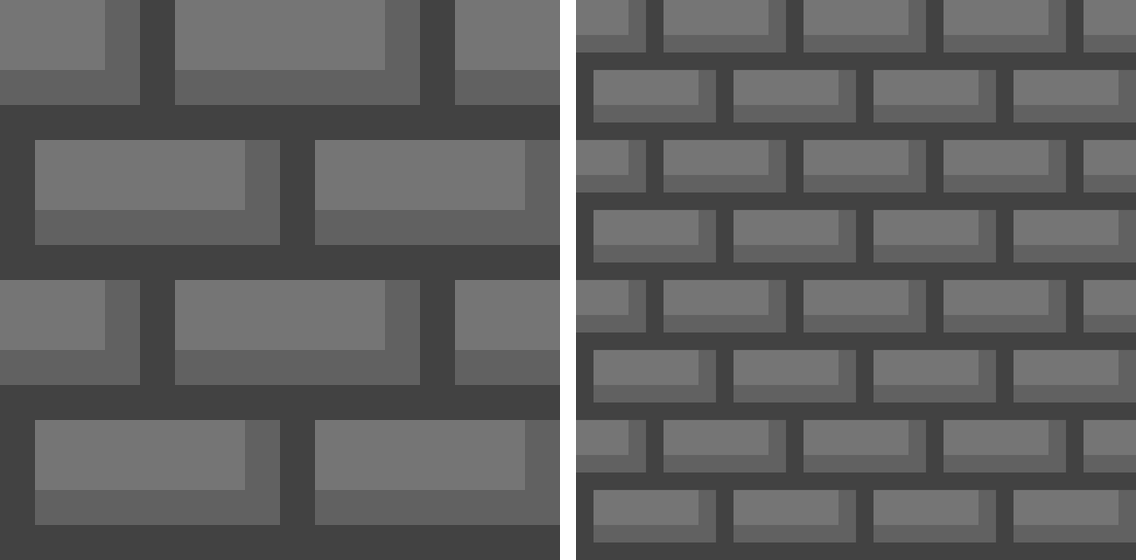
Left, the tile; right, the same tile 2 across and 2 down.
Give the GLSL for this pattern, as a WebGL 2 fragment shader.

```glsl
#version 300 es
precision highp float;
// Flat grey brick wall in running bond, each brick shaded along its right and bottom sides.

uniform vec2 u_resolution;
out vec4 fragColor;

// Layout, in shares of the canvas
const vec2 REPEATS = vec2(2.0, 4.0);    // bricks across, courses down
const float MORTAR_WIDTH = 1.0 / 16.0;
const float SHADE_WIDTH = 1.0 / 16.0;
const float COURSE_SHIFT = 0.5;         // shift of every other course, in bricks

const vec3 MORTAR_COLOR = vec3(0.259);
const vec3 SHADE_COLOR = vec3(0.380);
const vec3 FACE_COLOR = vec3(0.459);

// Smoothed coverage of an axis-aligned box
float boxCoverage(vec2 p, vec2 low, vec2 high, vec2 pixel) {
    vec2 inside = min(p - low, high - p);
    vec2 coverage = clamp(inside / pixel + 0.5, 0.0, 1.0);
    return coverage.x * coverage.y;
}

void main() {
    vec2 pixel = 1.0 / u_resolution;
    vec2 uv = gl_FragCoord.xy * pixel;

    // Cell borders run through the middle of the mortar joints
    vec2 cellSize = 1.0 / REPEATS;
    vec2 grid = (uv - 0.5 * MORTAR_WIDTH) * REPEATS;
    grid.x += COURSE_SHIFT * mod(floor(grid.y), 2.0);
    vec2 p = fract(grid) * cellSize;

    // Brick body, then its lit face inset from the right and bottom
    vec2 low = vec2(0.5 * MORTAR_WIDTH);
    vec2 high = cellSize - low;
    float brick = boxCoverage(p, low, high, pixel);
    float face = boxCoverage(p, low + vec2(0.0, SHADE_WIDTH), high - vec2(SHADE_WIDTH, 0.0), pixel);

    vec3 color = mix(MORTAR_COLOR, SHADE_COLOR, brick);
    color += (FACE_COLOR - SHADE_COLOR) * face;
    fragColor = vec4(color, 1.0);
}
```
